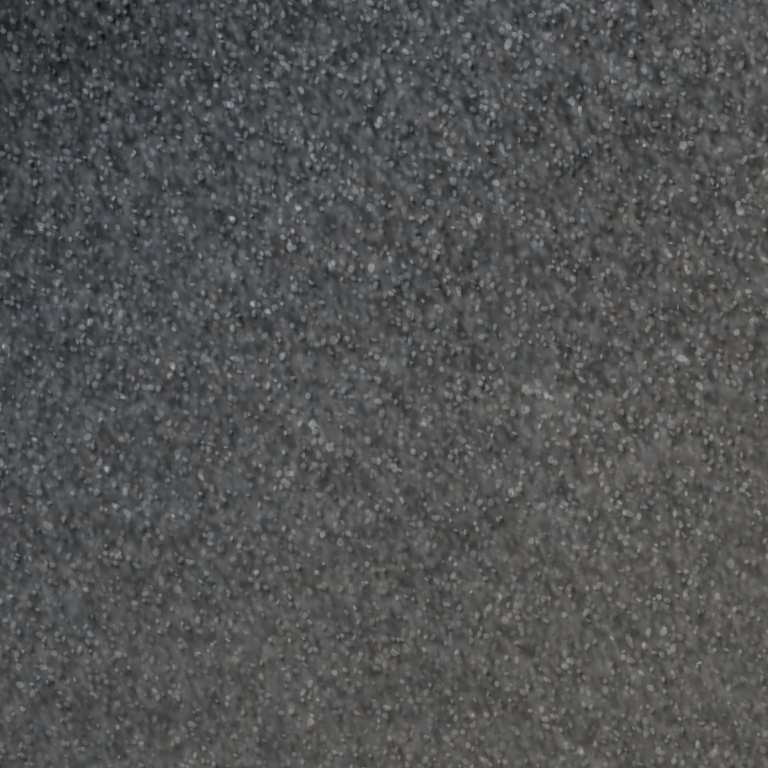
This texture is drawn by a Shadertoy shader. Its source:

```glsl
// Worn grey asphalt with fine slanted grit, pale stone chips and a dim upper left corner.

float hash(vec2 p) {
    return fract(sin(dot(p, vec2(127.1, 311.7))) * 43758.5453);
}

float valueNoise(vec2 p) {
    vec2 cell = floor(p);
    vec2 f = fract(p);
    f = f * f * (3.0 - 2.0 * f);
    float low = mix(hash(cell), hash(cell + vec2(1, 0)), f.x);
    float high = mix(hash(cell + vec2(0, 1)), hash(cell + vec2(1, 1)), f.x);
    return mix(low, high, f.y);
}

mat2 rotate(float angle) {
    float c = cos(angle), s = sin(angle);
    return mat2(c, -s, s, c);
}

// Brightness of scattered, slightly elongated chips; one candidate per cell.
float chips(vec2 p, float density, float radius, float softness) {
    vec2 home = floor(p);
    float brightest = 0.0;
    for (int y = -1; y <= 1; y++) {
        for (int x = -1; x <= 1; x++) {
            vec2 cell = home + vec2(x, y);
            if (hash(cell + 7.3) > density) continue;
            vec2 center = cell + vec2(hash(cell + 19.1), hash(cell + 43.7));
            float angle = 0.4 + 1.8 * (hash(cell + 61.9) - 0.5);
            vec2 d = rotate(angle) * (p - center);
            d *= vec2(1.25, 0.75 + 0.35 * hash(cell + 83.2));
            float size = radius * mix(0.6, 1.2, hash(cell + 97.4));
            float shape = 1.0 - smoothstep(1.0 - softness, 1.0 + softness, length(d) / size);
            float shade = hash(cell + 29.8);
            brightest = max(brightest, shape * mix(0.2, 1.0, shade * shade));
        }
    }
    return brightest;
}

float smudge(vec2 uv, vec2 center, float radius) {
    vec2 d = uv - center;
    return exp(-dot(d, d) / (radius * radius)) * (0.5 + valueNoise(uv * 60.0));
}

void mainImage(out vec4 fragColor, in vec2 fragCoord) {
    vec2 uv = fragCoord / iResolution.xy;
    vec2 p = fragCoord / iResolution.y;

    // Broad light: dim and cool at the upper left, brighter at the lower right
    float fall = (uv.x + 1.0 - uv.y) * 0.5;
    float tone = 0.315 + 0.055 * (fall - 0.5);
    tone -= 0.10 * exp(-5.0 * length(uv - vec2(0.0, 1.0)));
    tone += 0.025 * (valueNoise(p * 5.0) - 0.5) + 0.02 * (valueNoise(p * 17.0 + 9.0) - 0.5);

    // Binder and fine grit, stretched along a leaning direction
    vec2 slant = rotate(0.4) * p;
    float grit = valueNoise(slant * vec2(180.0, 105.0)) - 0.5;
    grit += 0.8 * (valueNoise(slant * vec2(115.0, 80.0) + 31.0) - 0.5);

    // Small grains with shaded sides, then sparse larger chips
    vec2 warped = p + 0.0025 * (vec2(valueNoise(p * 150.0), valueNoise(p * 150.0 + 50.0)) - 0.5);
    float grains = chips(warped * 105.0, 0.65, 0.40, 0.45);
    float shadow = chips((warped + vec2(-0.003, 0.004)) * 105.0, 0.65, 0.40, 0.6);
    float stones = chips(warped * 52.0 + 17.0, 0.22, 0.25, 0.35);

    float contrast = mix(0.8, 1.15, uv.y);
    tone += contrast * (0.13 * grit + 0.19 * grains - 0.07 * shadow + 0.20 * stones);

    // Dusty patches
    tone += 0.06 * smudge(uv, vec2(0.71, 0.48), 0.035);
    tone += 0.06 * smudge(uv, vec2(0.79, 0.915), 0.025);

    // Faint drift from cool to warm grey
    vec3 tint = mix(vec3(0.96, 1.0, 1.055), vec3(1.015, 1.0, 0.97), smoothstep(0.0, 0.9, fall));
    tint += 0.04 * (valueNoise(p * 70.0 + 5.0) - 0.5) * vec3(1.0, 0.0, -1.0);
    fragColor = vec4(clamp(tone * tint, 0.0, 1.0), 1.0);
}
```
